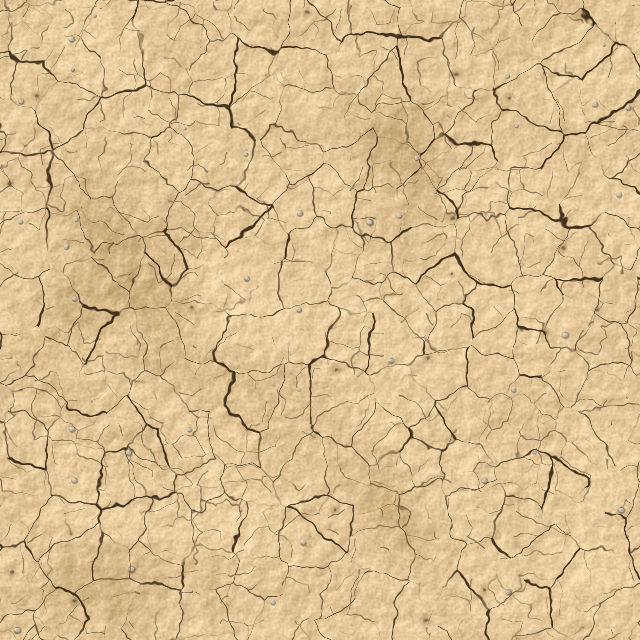
Reproduce this texture procedurally as a three.js fragment shader.

```glsl
varying vec2 vUv;

vec2 hash2(vec2 p) {
  vec2 q = vec2(dot(p, vec2(127.1, 311.7)), dot(p, vec2(269.5, 183.3)));
  return fract(sin(q) * 43758.5453);
}

float gradientAt(vec2 corner, vec2 offset) {
  return dot(hash2(corner) * 2.0 - 1.0, offset);
}

float noise(vec2 p) {
  vec2 i = floor(p), f = fract(p);
  vec2 u = f * f * f * (f * (f * 6.0 - 15.0) + 10.0);
  vec2 e = vec2(1.0, 0.0);
  return mix(mix(gradientAt(i, f), gradientAt(i + e, f - e), u.x),
             mix(gradientAt(i + e.yx, f - e.yx), gradientAt(i + 1.0, f - 1.0), u.x), u.y);
}

float fbm(vec2 p) {
  float sum = 0.0, amp = 1.0;
  for (int i = 0; i < 5; i++) {
    sum += amp * noise(p);
    p = mat2(1.6, 1.2, -1.2, 1.6) * p + 7.3;
    amp *= 0.5;
  }
  return sum;
}

vec2 warp(vec2 p) {
  vec2 w = 0.026 * vec2(noise(p * 11.0), noise(p * 11.0 + 40.0));
  w += 0.012 * vec2(noise(p * 34.0 + 9.0), noise(p * 34.0 + 70.0));
  return p + w + 0.0045 * vec2(noise(p * 90.0), noise(p * 90.0 + 30.0));
}

vec2 siteIn(vec2 cell) {
  return cell + 0.06 + 0.88 * hash2(cell);
}

// Plates of several cells, whose shared borders open widest
float plateOf(vec2 site) {
  return floor(3.0 * noise(site * 0.21 + 3.7) + 0.4);
}

// Voronoi borders, each with its own width and gaps
float cracks(vec2 p, float scale, float depth, float keep, float plates) {
  vec2 q = p * scale, cell = floor(q), near = vec2(0.0), nearCell = cell;
  float best = 9.0;
  for (int y = -1; y <= 1; y++)
    for (int x = -1; x <= 1; x++) {
      vec2 c = cell + vec2(x, y), s = siteIn(c);
      float d = distance(s, q);
      if (d < best) { best = d; near = s; nearCell = c; }
    }
  float ink = 0.0, plate = plateOf(near);
  float swell = noise(p * 9.0 + 20.0), ragged = noise(p * 60.0 + 5.0);
  for (int y = -2; y <= 2; y++)
    for (int x = -2; x <= 2; x++) {
      if (x == 0 && y == 0) continue;
      vec2 other = siteIn(nearCell + vec2(x, y));
      float d = dot(0.5 * (near + other) - q, normalize(other - near)) / scale;
      if (d > 0.006) continue;
      float chance = hash2(near + other).x;
      float major = plates * max(step(0.5, abs(plateOf(other) - plate)), step(0.92, chance));
      major *= smoothstep(-0.35, 0.35, swell + chance * 0.4 - 0.1);
      float gap = noise(p * 11.0 + chance * 50.0) + 0.8 * chance - 0.9 + keep;
      float open = max(smoothstep(-0.1, 0.3, gap), major);
      float width = mix(0.00155, 0.0026 + 0.0015 * swell, major) * (1.0 + 0.5 * ragged);
      float line = 1.0 - smoothstep(width * 0.25 * major, width, d);
      ink = max(ink, line * open * mix(depth * (0.7 + 0.5 * chance), 0.95, major));
    }
  return ink;
}

// Rare pebbles and dark crumbs, one at most per grid cell
vec3 scatter(vec3 colour, vec2 p) {
  vec2 q = p * 22.0, cell = floor(q), pick = hash2(cell + 91.0);
  vec2 d = fract(q) - 0.25 - 0.5 * hash2(cell + 17.0);
  float size = 0.05 + 0.08 * pick.y;
  float r = length(d * vec2(1.0, 0.7 + 0.7 * pick.y)) + 0.06 * noise(q * 8.0);
  if (pick.x < 0.07) {
    float shadow = 1.0 - smoothstep(size * 0.7, size * 1.4, length(d + vec2(-0.02, 0.03)));
    colour *= 1.0 - 0.35 * shadow;
    vec3 stone = mix(vec3(0.68, 0.61, 0.51), vec3(0.88, 0.86, 0.81), 0.6 + 4.0 * (d.y - d.x));
    colour = mix(colour, stone, 1.0 - smoothstep(size * 0.65, size, r));
  } else if (pick.x > 0.965) {
    float halo = 1.0 - smoothstep(0.0, size * 3.0, r);
    float crumb = 1.0 - smoothstep(size * 0.3, size, r);
    colour = mix(colour, vec3(0.36, 0.26, 0.15), 0.25 * halo + 0.45 * crumb);
  }
  return colour;
}

void main() {
  vec2 p = vUv;

  // Clay: mottling, lumps lit from the upper left, grain and stains
  float lumps = fbm(p * 40.0);
  float relief = lumps - fbm(p * 40.0 + vec2(-0.13, 0.13));
  float stain = smoothstep(0.0, 0.7, fbm(p * 3.2 + 11.0));
  float tone = 0.85 + 0.24 * fbm(p * 7.0) + 0.24 * lumps + 0.72 * relief;
  tone += 0.36 * noise(p * 230.0) - 0.5 * stain;
  vec3 colour = mix(vec3(0.71, 0.585, 0.39), vec3(0.93, 0.825, 0.645), min(tone, 1.2));

  // Plate cracks, then faint hairlines in patches
  vec2 w = warp(p);
  float ink = cracks(w, 14.0, 0.72, 0.8, 1.0);
  float patchy = 0.36 + 0.6 * noise(p * 5.0 + 60.0);
  ink = max(ink, cracks(w + 0.37, 28.0, 0.46, patchy + 0.08, 0.0));

  colour = scatter(colour, p);
  colour = mix(colour, vec3(0.22, 0.155, 0.08), ink);
  gl_FragColor = vec4(colour, 1.0);
}
```
